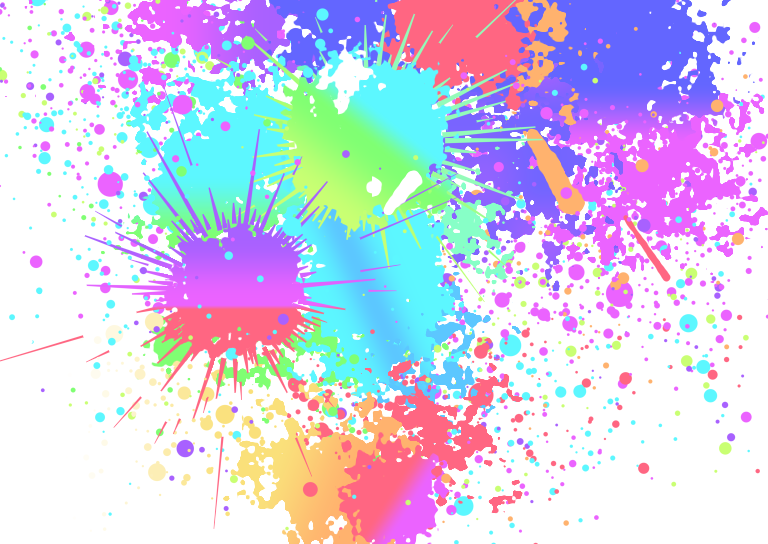
Give the GLSL for this background, as a Shadertoy shader.

```glsl
// Bright paint splashes on white: ragged ellipses, radial spikes and drops.
// Noise roughens the bodies, angular sectors make spikes, jittered grids scatter
// drops. Units are canvas heights, origin lower left.
const vec3 WHITE = vec3(1), CYAN = vec3(.36, .97, 1), SKY = vec3(.36, .78, 1);
const vec3 BLUE = vec3(.39, .4, 1), VIOLET = vec3(.66, .38, 1), MAGENTA = vec3(.92, .39, 1);
const vec3 RED = vec3(1, .4, .51), ORANGE = vec3(1, .7, .43), YELLOW = vec3(.98, .88, .48);
const vec3 LIME = vec3(.79, 1, .45), GREEN = vec3(.5, 1, .45), MINT = vec3(.53, 1, .78);
const float TAU = 6.28318, SPIKE_WIDTH = .005, BIGGEST_CELL = .1, CELL_SHRINK = .72;
const int DROP_LAYERS = 6;
const mat2 TURN = mat2(.8, .6, -.6, .8);

vec3 hash3(vec2 p) {
  vec3 q = fract(p.xyx * vec3(.1031, .103, .0973));
  q += dot(q, q.yxz + 33.33);
  return fract((q.xxy + q.yzz) * q.zyx);
}

float noise(vec2 p) {
  vec2 i = floor(p), f = fract(p);
  f = f * f * (3. - 2. * f);
  return mix(mix(hash3(i).x, hash3(i + vec2(1, 0)).x, f.x),
             mix(hash3(i + vec2(0, 1)).x, hash3(i + 1.).x, f.x), f.y);
}

float grain(vec2 p) {
  return .33 * noise(p * 23.) + .37 * noise(TURN * p * 56.) + .3 * noise(p * 110.) - .5;
}

void paint(inout vec3 col, vec3 ink, float d, float pixels) {
  float w = pixels / iResolution.y;
  col = mix(col, ink, smoothstep(-w, w, -d));
}

// Ragged body; a large roughness breaks it into islands
void splat(inout vec3 col, vec3 ink, vec2 p, vec2 c, vec2 r, float rough) {
  vec2 q = abs(p - c) / r;
  float d = (pow(dot(q * q, q) + 1e-5, 1. / 3.) - 1.) * min(r.x, r.y);
  d += rough * grain(p + c * 17.);
  paint(col, ink, d, clamp(.7 * fwidth(d) * iResolution.y, .5, 3.));
}

// Tapered spikes, one per angular sector; some fly off detached
void spikes(inout vec3 col, vec3 ink, vec2 p, vec2 c, float count, float inner, float reach) {
  vec2 q = p - c;
  float r = length(q), a = (atan(q.y, q.x) / TAU + .5) * count;
  vec3 h = hash3(vec2(floor(a), count + 7.));
  float side = abs(fract(a) - .5 - .4 * (h.z - .5)) * TAU / count * r;
  float loose = step(.75, h.x), start = inner * (.75 + .3 * h.x) + reach * loose * h.z;
  float end = start + .03 + reach * h.y * h.y * h.y;
  float t = clamp((r - start) / (end - start), 0., 1.);
  float w = SPIKE_WIDTH * (1. - .75 * t) * (1. - .6 * loose);
  paint(col, ink, max(side - w, max(start - r, r - end)), .7);
}

void streak(inout vec3 col, vec3 ink, vec2 p, vec2 a, vec2 b, float width) {
  vec2 q = p - a, v = b - a;
  float t = clamp(dot(q, v) / dot(v, v), 0., 1.);
  paint(col, ink, length(q - v * t) - width * (.6 + .4 * t - .6 * grain(p)), .7);
}

float cloud(vec2 p, float x, float y, float w, float h) {
  vec2 q = (p - vec2(x, y)) / vec2(w, h);
  return exp(-dot(q, q));
}

// Local hue for a drop, with random accents
vec3 dropInk(vec2 c, vec3 h) {
  vec3 ink = c.x < .52 ? mix(WHITE, YELLOW, smoothstep(.1, .45, c.x)) : RED;
  if (c.y > .33 + .1 * h.x) ink = c.x < .8 && h.x < .5 ? CYAN : MAGENTA;
  else if (c.x > .78) ink = h.x < .4 ? CYAN : h.x < .7 ? MAGENTA : RED;
  if (h.y > .9) return LIME;
  if (h.y > .83) return c.x > .7 ? ORANGE : GREEN;
  return h.y > .74 ? VIOLET : h.y > .64 ? CYAN : ink;
}

void drops(inout vec3 col, vec2 p, float amount, float seed) {
  float cell = BIGGEST_CELL;
  mat2 spin = TURN;
  for (int i = 0; i < DROP_LAYERS; i++) {
    vec2 g = spin * p / cell, id = floor(g);
    vec3 h = hash3(id + seed + float(i) * 19.), k = hash3(id + seed + 71.3);
    vec2 o = id + .5 + .4 * (h.xy - .5), c = (o * cell) * spin;
    float density = .02 + cloud(c, .3, .87, .25, .23) + cloud(c, 1.12, .63, .26, .25)
      + .8 * cloud(c, .78, .25, .25, .18) + .4 * cloud(c, .38, .35, .22, .22);
    float d = (length(g - o) - mix(.1, .27, h.z * h.z)) * cell;
    if (k.z < density * amount) paint(col, dropInk(c, k.yxz), d, .7);
    cell *= CELL_SHRINK;
    spin = spin * TURN;
  }
}

void mainImage(out vec4 fragColor, in vec2 fragCoord) {
  vec2 p = fragCoord / iResolution.y, heart = vec2(.675, .74), block = vec2(.434, .465);
  vec3 col = WHITE;
  drops(col, p, .8, 3.);
  // Indigo and magenta at the top
  vec3 ink = mix(MAGENTA, BLUE, smoothstep(.73, .85, p.y));
  splat(col, MAGENTA, p, vec2(1.2, .66), vec2(.13, .08), .42);
  splat(col, ink, p, vec2(1.08, .91), vec2(.22, .17), .25);
  splat(col, mix(VIOLET, BLUE, noise(p * 9.)), p, vec2(.92, .7), vec2(.11, .12), .45);
  splat(col, mix(MAGENTA, VIOLET, smoothstep(.3, .5, p.x)), p, vec2(.44, .95), vec2(.14, .06), .5);
  splat(col, BLUE, p, vec2(.65, .95), vec2(.11, .12), .2);
  // Cyan sheets with a diagonal blue fold
  splat(col, mix(GREEN, CYAN, smoothstep(.56, .68, p.y)), p, vec2(.43, .7), vec2(.15, .14), .3);
  splat(col, MINT, p, vec2(.86, .585), vec2(.06), .3);
  splat(col, GREEN, p, vec2(.57, .37), vec2(.09, .05), .32);
  splat(col, SKY, p, vec2(.79, .36), vec2(.06), .4);
  float fold = (p.x - .67 + .44 * (p.y - .48)) / .045;
  splat(col, mix(CYAN, SKY, exp(-fold * fold)), p, vec2(.68, .51), vec2(.135, .2), .22);
  // Red and orange above
  splat(col, RED, p, vec2(.85, .945), vec2(.12, .11), .17);
  splat(col, ORANGE, p, vec2(1.01, .94), vec2(.025, .07), .2);
  streak(col, ORANGE, p, vec2(.98, .75), vec2(1.05, .63), .022);
  streak(col, RED, p, vec2(1.15, .6), vec2(1.225, .49), .007);
  // Green and cyan heart with a white splash
  float slant = dot(p - heart, vec2(.62, .78));
  ink = mix(mix(LIME, GREEN, smoothstep(-.14, 0., slant)), CYAN, smoothstep(0., .06, slant));
  spikes(col, mix(LIME, ink, .5), p, heart, 67., .15, .15);
  splat(col, ink, p, heart, vec2(.135, .145), .12);
  splat(col, WHITE, p, vec2(.645, .85), vec2(.035, .05), .14);
  // Yellow to red to magenta at the bottom
  ink = mix(YELLOW, ORANGE, smoothstep(.48, .66, p.x - .4 * (p.y - .12)));
  splat(col, RED, p, vec2(.8, .18), vec2(.06), .45);
  splat(col, ink, p, vec2(.6, .11), vec2(.11, .12), .3);
  ink = mix(RED, MAGENTA, smoothstep(-.03, .03, p.x - .685 - .64 * p.y));
  splat(col, ink, p, vec2(.72, .075), vec2(.072, .09), .15);
  // Violet block over a red underside
  ink = mix(MAGENTA, VIOLET, smoothstep(.45, .56, p.y));
  ink = mix(RED, ink, smoothstep(.43, .44, p.y));
  splat(col, GREEN, p, vec2(.32, .37), vec2(.035), .08);
  spikes(col, ink, p, block, 79., .13, .2);
  splat(col, ink, p, block, vec2(.118, .105), .1);
  // Loose drops on top
  drops(col, p, .12, 47.);
  streak(col, WHITE, p, vec2(.683, .656), vec2(.684, .656), .018);
  streak(col, WHITE, p, vec2(.714, .613), vec2(.76, .67), .016);
  fragColor = vec4(col, 1);
}
```
